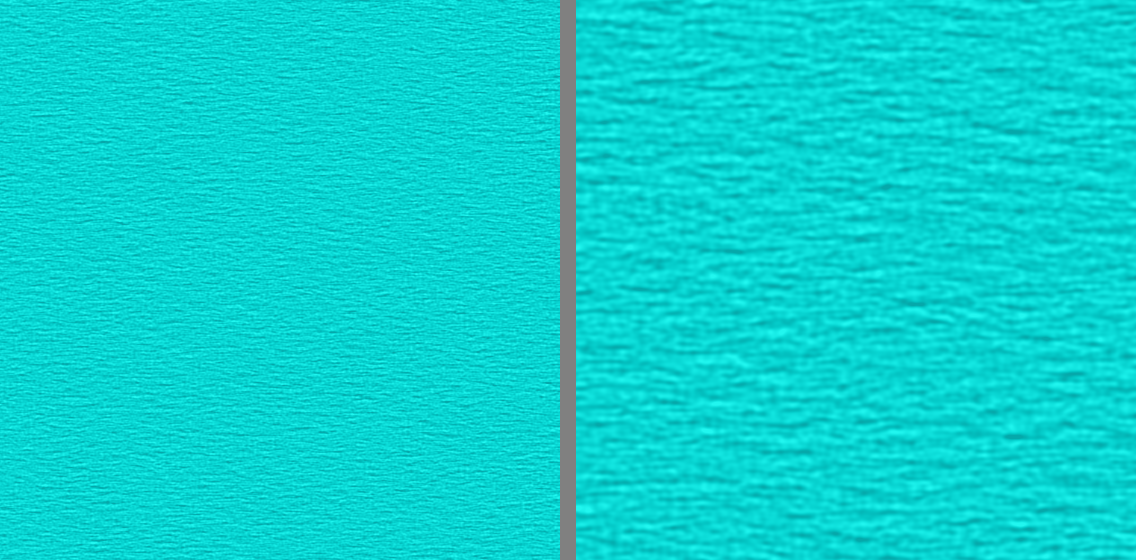
Left, the full canvas; right, a detail of the centre.
This texture is drawn by a three.js fragment shader. Its source:

```glsl
// Turquoise crepe paper: fine horizontal wrinkles lit from above.
varying vec2 vUv;

// Random gradient with components from -1 to 1
vec2 hashGradient(vec2 cell) {
  vec3 p = fract(cell.xyx * vec3(0.1031, 0.1030, 0.0973));
  p += dot(p, p.yzx + 33.33);
  return fract((p.xx + p.yz) * p.zy) * 2.0 - 1.0;
}

float gradientNoise(vec2 p) {
  vec2 cell = floor(p);
  vec2 f = p - cell;
  vec2 blend = f * f * f * (f * (f * 6.0 - 15.0) + 10.0);
  vec2 right = vec2(1.0, 0.0);
  vec2 up = vec2(0.0, 1.0);
  float bottom = mix(dot(hashGradient(cell), f),
                     dot(hashGradient(cell + right), f - right), blend.x);
  float top = mix(dot(hashGradient(cell + up), f - up),
                  dot(hashGradient(cell + 1.0), f - 1.0), blend.x);
  return mix(bottom, top, blend.y);
}

// Height of the wrinkles: octaves stretched along x
float wrinkleHeight(vec2 p) {
  float height = 0.0;
  float weight = 0.9;
  vec2 scale = vec2(27.0, 115.0);
  for (int i = 0; i < 3; i++) {
    height += weight * gradientNoise(p * scale + float(i) * 17.3);
    scale *= vec2(1.65, 1.5);
    weight *= 0.88;
  }
  return height;
}

// Turquoise ramp from crease (0) to lit ridge (1)
vec3 paperColor(float light) {
  return vec3(0.01 + 0.07 * light * light,
              0.73 + 0.18 * light,
              0.73 + 0.16 * light);
}

void main() {
  // Bend the rows slightly so that the wrinkles waver
  vec2 p = vUv;
  p.y += 0.005 * gradientNoise(vUv * vec2(7.0, 14.0) + 5.7);
  p.y += 0.0012 * gradientNoise(vUv * vec2(34.0, 60.0) + 41.2);

  // Upward-facing slopes catch the light, and creases sink darker
  float relief = wrinkleHeight(p) - wrinkleHeight(p + vec2(0.0004, 0.0026));
  relief -= 0.3 * relief * relief;

  // Fibre grain and faint broad clouding
  float grain = gradientNoise(vUv * vec2(190.0, 250.0) + 71.9);
  float clouding = gradientNoise(vUv * vec2(7.0, 13.0) + 93.4);

  float light = 0.57 + relief + 0.75 * grain + 0.06 * clouding;
  gl_FragColor = vec4(paperColor(clamp(light, -0.4, 1.3)), 1.0);
}
```
